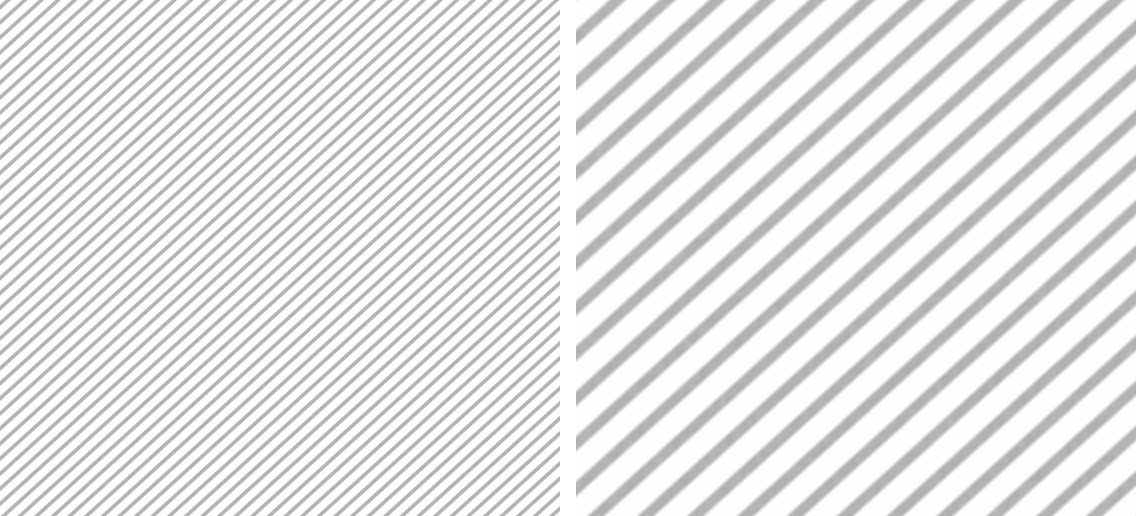
Left: the whole. Right: its middle third, enlarged.
A Shadertoy shader for this pattern:

```glsl
// Thin grey diagonal stripes rising to the right on a near-white ground.
// One linear phase counts stripes along both canvas edges; fract repeats it,
// a soft band draws each stripe, and fine noise gives the ink a faint grain.

#define STRIPES_ACROSS 33.7
#define STRIPES_DOWN 34.3
#define STRIPE_CENTRE 0.5
#define STRIPE_WIDTH 0.325
#define EDGE_SOFTNESS 0.075
#define GRAIN_CELLS 300.0
#define GRAIN_AMOUNT 0.035
#define PAPER_COLOUR vec3(0.995)
#define INK_COLOUR vec3(0.700)

float hash(vec2 p) {
    vec3 q = fract(vec3(p.xyx) * 0.1031);
    q += dot(q, q.yzx + 33.33);
    return fract((q.x + q.y) * q.z);
}

float valueNoise(vec2 p) {
    vec2 cell = floor(p);
    vec2 f = fract(p);
    f = f * f * (3.0 - 2.0 * f);
    float low = mix(hash(cell), hash(cell + vec2(1.0, 0.0)), f.x);
    float high = mix(hash(cell + vec2(0.0, 1.0)), hash(cell + vec2(1.0)), f.x);
    return mix(low, high, f.y);
}

// Coverage of the repeated stripe; distances are in stripe periods.
float stripeCoverage(vec2 uv) {
    float phase = uv.x * STRIPES_ACROSS + (1.0 - uv.y) * STRIPES_DOWN;
    float dist = abs(fract(phase - STRIPE_CENTRE + 0.5) - 0.5);
    float pixel = length(vec2(STRIPES_ACROSS, STRIPES_DOWN) / iResolution.xy);
    float soft = max(EDGE_SOFTNESS, 0.5 * pixel);
    float halfWidth = 0.5 * STRIPE_WIDTH;
    return 1.0 - smoothstep(halfWidth - soft, halfWidth + soft, dist);
}

void mainImage(out vec4 fragColor, in vec2 fragCoord) {
    vec2 uv = fragCoord / iResolution.xy;

    // Square grain cells, independent of the canvas size
    vec2 grainPos = fragCoord / iResolution.y * GRAIN_CELLS;
    float grain = (valueNoise(grainPos) - 0.5) * GRAIN_AMOUNT;

    vec3 colour = mix(PAPER_COLOUR, INK_COLOUR + grain, stripeCoverage(uv));
    fragColor = vec4(colour, 1.0);
}
```
